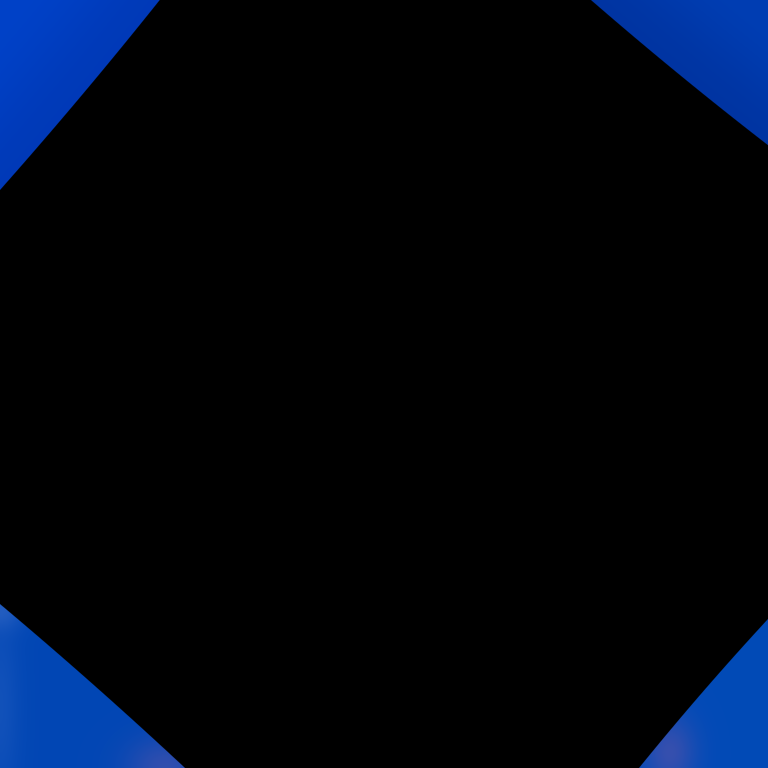
Reproduce this background procedurally as a WebGL 2 fragment shader.

```glsl
#version 300 es
precision highp float;
// Four softly shaded blue corners cut off by a large black tilted panel.

#define BULGE 0.0021
#define PANEL vec3(0.0)
#define ROYAL vec3(0.0, 0.255, 0.78)
#define NAVY vec3(0.0, 0.205, 0.635)
#define AZURE vec3(0.005, 0.275, 0.705)
#define VIOLET vec3(0.22, 0.31, 0.68)
#define HAZE vec3(0.16, 0.38, 0.76)

uniform vec2 u_resolution;
out vec4 outColor;

// Signed distance to a slightly bowed edge, positive left of a to b.
float cornerSide(vec2 p, vec2 a, vec2 b) {
    vec2 d = b - a;
    float t = clamp(dot(p - a, d) / dot(d, d), 0.0, 1.0);
    float side = dot(p - a, vec2(-d.y, d.x)) / length(d);
    return side + BULGE * 4.0 * t * (1.0 - t);
}

// Soft elliptical light around a centre.
float glow(vec2 p, vec2 center, vec2 radius) {
    vec2 q = (p - center) / radius;
    return exp(-dot(q, q));
}

void main() {
    vec2 p = gl_FragCoord.xy / u_resolution;
    float pixel = 1.0 / min(u_resolution.x, u_resolution.y);

    // Distances into the four corners
    float topLeft = cornerSide(p, vec2(0.0, 0.7526), vec2(0.208, 1.0));
    float topRight = cornerSide(p, vec2(0.7695, 1.0), vec2(1.0, 0.811));
    float lowRight = cornerSide(p, vec2(1.0, 0.194), vec2(0.832, 0.0));
    float lowLeft = cornerSide(p, vec2(0.241, 0.0), vec2(0.0, 0.2135));

    // Upper blues darken toward the panel, lower ones are paler
    vec3 leftBlue = mix(vec3(0.0, 0.225, 0.72), ROYAL, smoothstep(0.0, 0.14, topLeft));
    vec3 rightBlue = mix(NAVY, vec3(0.0, 0.24, 0.70), smoothstep(0.0, 0.13, topRight));
    vec3 upper = mix(leftBlue, rightBlue, step(0.5, p.x));
    vec3 lower = AZURE + vec3(0.0, 0.015, 0.01) * step(0.5, p.x);

    // Pale haze on the left and violet glows near the bottom
    lower = mix(lower, HAZE, 0.4 * glow(p, vec2(0.0, 0.08), vec2(0.025, 0.12)));
    lower = mix(lower, HAZE, 0.8 * glow(p, vec2(0.0, 0.205), vec2(0.03, 0.025)));
    lower = mix(lower, VIOLET, 0.85 * glow(p, vec2(0.215, 0.0), vec2(0.05, 0.04)));
    lower = mix(lower, VIOLET, 0.95 * glow(p, vec2(0.872, 0.02), vec2(0.034, 0.048)));
    vec3 blue = mix(lower, upper, step(0.5, p.y));

    // Black panel with smooth edges
    float corner = max(max(topLeft, topRight), max(lowLeft, lowRight));
    float cover = smoothstep(-0.7 * pixel, 0.7 * pixel, corner);
    outColor = vec4(mix(PANEL, blue, cover), 1.0);
}
```
